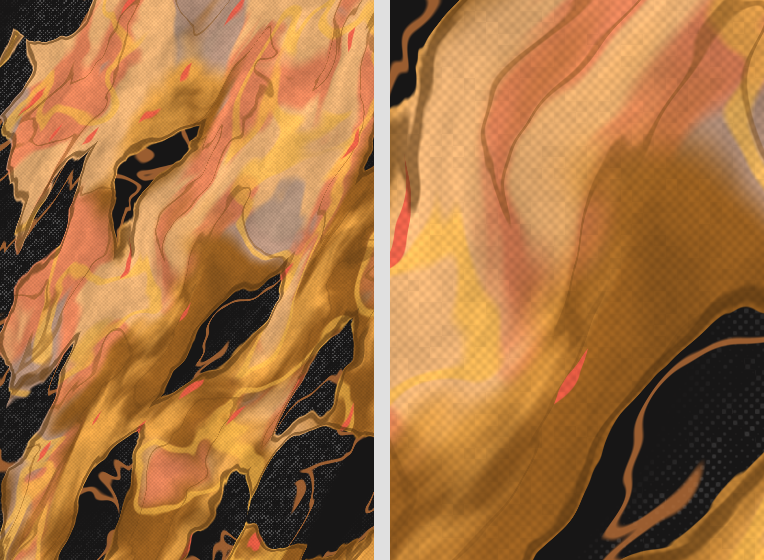
Left, the full canvas; right, a detail of the centre.
Reproduce this texture procedurally as a Shadertoy shader.

```glsl
// Poured acrylic marbling: gold, peach and coral streaks with torn black islands on canvas weave.
#define FLOW_DIR vec2(0.55, 0.835)
#define STREAK_SCALE vec2(22.0, 8.0)
#define SWIRL_SCALE vec2(10.0, 6.0)
#define SWIRL_AMOUNT 0.05
#define ISLAND_CELL vec2(0.20, 0.40)
#define ISLAND_SIZE vec2(0.029, 0.155)
#define ISLAND_CHANCE 0.75
#define DAB_CELL vec2(0.08, 0.13)
#define DAB_SIZE vec2(0.005, 0.026)
#define DAB_CHANCE 0.24
#define THREADS 150.0
#define WEAVE_DEPTH 0.06

const vec3 GOLD  = vec3(0.86, 0.60, 0.26);
const vec3 OCHRE = vec3(0.58, 0.36, 0.12);
const vec3 PEACH = vec3(0.89, 0.67, 0.44);
const vec3 CORAL = vec3(0.87, 0.50, 0.34);
const vec3 ASH   = vec3(0.66, 0.55, 0.48);
const vec3 AMBER = vec3(0.94, 0.70, 0.28);
const vec3 RED   = vec3(0.92, 0.35, 0.27);
const vec3 INK   = vec3(0.09, 0.085, 0.085);

vec2 hash2(vec2 p) {
    return fract(sin(vec2(dot(p, vec2(127.1, 311.7)), dot(p, vec2(269.5, 183.3)))) * 43758.5);
}

// Layered sines, each layer bent by the one before; roughly -1..1
float waves(vec2 p) {
    float sum = 0.0, amp = 0.5;
    for (int i = 0; i < 5; i++) {
        p = mat2(0.8, 0.6, -0.6, 0.8) * p * 1.6 + vec2(1.7, 4.1);
        p += 0.5 * sin(p.yx * 1.2 + float(i));
        sum += amp * 0.5 * (sin(p.x) + sin(p.y));
        amp *= 0.56;
    }
    return sum;
}

// Scattered tapered lenses, one per jittered cell; positive inside
float lenses(vec2 p, vec2 cell, vec2 size, float chance) {
    vec2 home = floor(p / cell);
    float best = -1.0;
    for (int j = -1; j <= 1; j++)
    for (int i = -1; i <= 1; i++) {
        vec2 id = home + vec2(i, j);
        vec2 h = hash2(id + chance * 17.0);
        vec2 pick = hash2(id + 41.0);
        vec2 v = p - (id + 0.5 + 0.55 * (h - 0.5)) * cell;
        vec2 s = size * mix(0.7, 1.2, pick.y);
        float t = v.y / s.y;
        if (pick.x < chance) best = max(best, s.x * (1.0 - t * t) - abs(v.x));
    }
    return best;
}

// Thin line where a field crosses zero
float vein(float field, float width) {
    return 1.0 - smoothstep(width * 0.4, width, abs(field));
}

void mainImage(out vec4 fragColor, in vec2 fragCoord) {
    vec2 uv = fragCoord / iResolution.y;
    float aspect = iResolution.x / iResolution.y;
    float pixel = 1.0 / iResolution.y;

    // Flow frame: x across the pour, y along it
    vec2 along = normalize(FLOW_DIR);
    vec2 q = vec2(dot(uv, vec2(along.y, -along.x)), dot(uv, along));
    vec2 swirl = vec2(waves(q * SWIRL_SCALE), waves(q * SWIRL_SCALE + 7.3));
    vec2 bent = q + SWIRL_AMOUNT * swirl;

    float streak = waves(bent * STREAK_SCALE);
    float fold   = waves(bent * STREAK_SCALE * 0.6 + 13.0);
    float fine   = waves(bent * STREAK_SCALE * 2.2 + 29.0);

    // Metallic ground, darker toward the lower right
    float warmth = 0.9 * (uv.y - 0.5) - 0.9 * (uv.x - 0.5 * aspect);
    vec3 col = mix(OCHRE, GOLD, smoothstep(-0.3, 0.3, streak + 0.3 * fine + 0.35 * warmth));

    // Pink and peach folds, densest at the upper left
    vec3 blush = mix(CORAL, PEACH, smoothstep(-0.12, 0.12, streak + 0.4 * swirl.x));
    blush = mix(blush, ASH, 0.9 * smoothstep(0.22, 0.38, swirl.y - 0.5 * streak));
    col = mix(col, blush, smoothstep(-0.16, 0.16, warmth + 0.9 * fold));

    // Amber ribbons and fine brown contours
    col = mix(col, AMBER, 0.7 * vein(fold - 0.22, 0.07));
    col = mix(col, OCHRE * 0.85, 0.45 * vein(streak + 0.18, 0.035));
    col *= 1.0 + 0.16 * fine;

    // Small red dabs
    float dab = lenses(bent + 0.01 * fine, DAB_CELL, DAB_SIZE, DAB_CHANCE);
    col = mix(col, RED, 0.9 * smoothstep(-pixel, pixel, dab));

    // Black islands, ragged left border and two corner pools
    float ink = lenses(bent, ISLAND_CELL, ISLAND_SIZE, ISLAND_CHANCE);
    ink = max(ink, 0.028 + 0.07 * swirl.x - uv.x);
    ink = max(ink, 0.09 + 0.10 * swirl.y - length((uv - vec2(aspect, 0.13)) * vec2(0.6, 1.0)));
    ink = max(ink, 0.07 + 0.08 * swirl.x - length(uv - vec2(0.08, 0.98)));
    ink += 0.016 * fine + 0.012 * streak;
    float inside = smoothstep(-pixel, pixel, ink);
    col = mix(col, OCHRE * 0.6, 0.6 * vein(ink + 0.006, 0.005));

    // Canvas weave: shading on paint, grey glints on black
    vec2 thread = uv * THREADS * 6.2832;
    float grain = hash2(floor(uv * THREADS)).x - 0.5;
    float weave = sin(thread.x + 0.5 * sin(thread.y * 0.13)) * sin(thread.y) + grain;
    float glint = smoothstep(0.2, 1.1, weave) * smoothstep(-0.3, 0.4, fold);
    vec3 black = INK + 0.26 * glint;
    black = mix(black, mix(OCHRE, CORAL, 0.4), 0.85 * vein(streak - 0.05, 0.05));
    col = mix(col * (1.0 + WEAVE_DEPTH * weave), black, inside);

    fragColor = vec4(clamp(col, 0.0, 1.0), 1.0);
}
```
